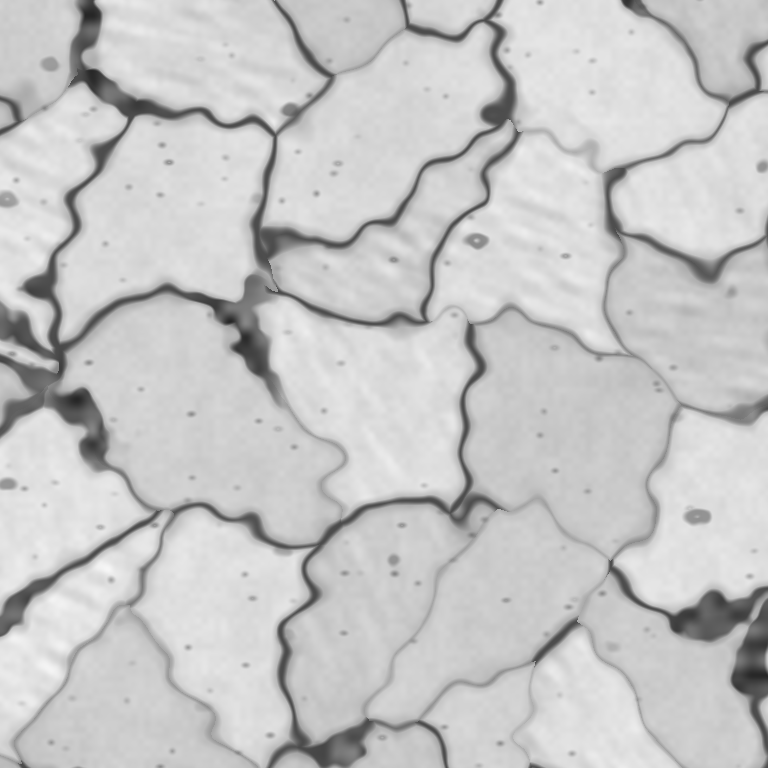
A three.js fragment shader for this texture:

```glsl
varying vec2 vUv;

vec2 hash2(vec2 p) {
  vec3 q = fract(p.xyx * vec3(0.1031, 0.1030, 0.0973));
  q += dot(q, q.yzx + 33.33);
  return fract((q.xx + q.yz) * q.zy);
}

float noise(vec2 p) {
  vec2 cell = floor(p), f = fract(p);
  f = f * f * (3.0 - 2.0 * f);
  float low = mix(hash2(cell).x, hash2(cell + vec2(1.0, 0.0)).x, f.x);
  float high = mix(hash2(cell + vec2(0.0, 1.0)).x, hash2(cell + 1.0).x, f.x);
  return mix(low, high, f.y);
}

// Layered sines bend the straight cell walls, noise makes them ragged
vec2 bend(vec2 uv) {
  vec2 p = uv * 4.7 + vec2(21.3, 37.6);
  p += 0.20 * sin(uv.yx * vec2(11.0, 13.0) + vec2(0.7, 2.1));
  p += 0.05 * sin(uv.yx * vec2(33.0, 29.0) + uv * 9.0);
  return p + 0.17 * (vec2(noise(uv * 27.0), noise(uv * 27.0 + 70.0)) - 0.5);
}

vec2 seed(vec2 id) {
  return id + 0.02 + 0.96 * hash2(id);
}

vec2 nearestGrain(vec2 p) {
  vec2 best = floor(p);
  float bestDist = 9.0;
  for (int y = -1; y <= 1; y++)
    for (int x = -1; x <= 1; x++) {
      vec2 id = floor(p) + vec2(x, y);
      float d = distance(p, seed(id));
      if (d < bestDist) { bestDist = d; best = id; }
    }
  return best;
}

// Etched walls: each pair of grains gets its own width and depth
float boundaryInk(vec2 p, vec2 id, vec2 uv, float corrosion) {
  float ink = 0.0;
  float rough = noise(uv * 55.0) - 0.5;
  vec2 own = seed(id);
  for (int y = -2; y <= 2; y++)
    for (int x = -2; x <= 2; x++) {
      if (x == 0 && y == 0) continue;
      vec2 otherId = id + vec2(x, y);
      vec2 other = seed(otherId);
      float d = dot(0.5 * (own + other) - p, normalize(other - own)) / 4.7;
      float strength = hash2(id + otherId + 50.0).x;
      float halfWidth = 0.001 + 0.003 * strength + 0.014 * corrosion;
      float depth = max(mix(0.25, 0.95, smoothstep(0.05, 0.5, strength)), corrosion);
      d += rough * (0.003 + 0.018 * corrosion);
      float core = 1.0 - smoothstep(halfWidth - 0.003, halfWidth + 0.009, d);
      float halo = 1.0 - smoothstep(halfWidth, halfWidth + 0.020, d);
      ink = max(ink, depth * max(core, 0.28 * halo));
    }
  return ink;
}

// Scattered soft pits, squashed and ragged; some are hollow rings
float pits(vec2 uv, float count, float share, float radius) {
  float ink = 0.0;
  vec2 p = uv * count;
  for (int y = -1; y <= 1; y++)
    for (int x = -1; x <= 1; x++) {
      vec2 id = floor(p) + vec2(x, y);
      vec2 pick = hash2(id + count * 3.0);
      vec2 away = (p - id - hash2(id + 90.0)) / count;
      away.y *= 1.0 + 0.7 * pick.y;
      float size = radius * (0.5 + pick.y);
      float d = length(away) + radius * 0.9 * (noise(uv * 90.0) - 0.5);
      if (pick.y > 0.8) d = abs(d - size * 0.6) + size * 0.5;
      float spot = 1.0 - smoothstep(size - 0.004, size + 0.006, d);
      ink = max(ink, spot * step(pick.x, share) * (0.2 + 0.6 * fract(pick.y * 7.3)));
    }
  return ink;
}

void main() {
  vec2 p = bend(vUv);
  vec2 id = nearestGrain(p);
  vec2 trait = hash2(id + 13.0);

  // Polished faces: own grey, slow mottling and faint grit
  float tone = mix(0.79, 0.875, smoothstep(0.2, 0.7, trait.x));
  tone += 0.05 * (noise(vUv * 6.0) - 0.5);
  tone += 0.035 * (noise(vUv * 38.0) - 0.5) + 0.030 * (noise(vUv * 120.0) - 0.5);

  // Shallow relief lit from one side, strong on some faces only
  float angle = trait.y * 3.14;
  vec2 along = vec2(cos(angle), sin(angle));
  vec2 streak = vec2(dot(vUv, along) * 24.0, dot(vUv, vec2(-along.y, along.x)) * 60.0);
  float relief = noise(streak + vec2(0.1, 0.35)) - noise(streak);
  tone += relief * 0.16 * smoothstep(0.45, 0.9, trait.y);

  float speck = max(pits(vUv, 28.0, 0.20, 0.0025), pits(vUv, 9.0, 0.18, 0.009));
  tone = mix(tone, 0.32, speck * 0.75);

  // Dark walls, mottled where corrosion widens them
  float corrosion = smoothstep(0.55, 0.85, noise(vUv * 6.5 + 4.0));
  float ink = boundaryInk(p, id, vUv, corrosion);
  float mottle = noise(vUv * 50.0 + 31.0);
  float dark = 0.27 + corrosion * 0.40 * (mottle - 0.35);
  tone = mix(tone, dark, ink);

  gl_FragColor = vec4(vec3(clamp(tone, 0.0, 1.0)), 1.0);
}
```
